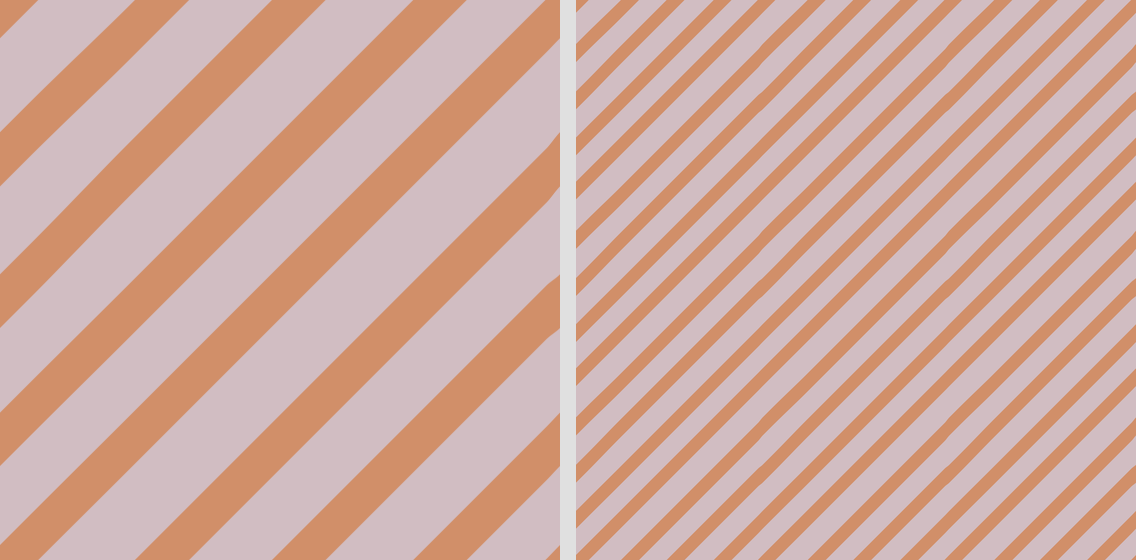
Left: one tile. Right: repeated 3 by 3.
Give the GLSL for this pattern, as a three.js fragment shader.

```glsl
// Four flat terracotta diagonal stripes on dusty pink, rising to the right.
// Each stripe is a wrapped distance to its own centre along the x - y diagonal,
// with slightly uneven spacing and a small hand-cut drift near the side edges.
varying vec2 vUv;

const vec3 PINK = vec3(0.82, 0.74, 0.76);
const vec3 TERRACOTTA = vec3(0.82, 0.56, 0.41);

// Stripe placement, as fractions of one wrap of the diagonal
const vec4 CENTRES = vec4(0.0215, 0.2893, 0.5335, 0.7857);
const vec4 HALF_WIDTHS = vec4(0.0475, 0.0484, 0.0479, 0.0477);
const vec4 DRIFTS = vec4(-0.0007, -0.0048, 0.0043, -0.0012);

// Shortest signed offset on a loop of length one
vec4 wrapOffset(vec4 v) {
  return fract(v + 0.5) - 0.5;
}

// Periodic bump: quick rise just before the seam, slow fall after it
float cutBump(float x) {
  float d = fract(x + 0.5) - 0.5;
  return smoothstep(-0.025, 0.0, d) * (1.0 - smoothstep(0.05, 0.24, d));
}

// Signed distance to the nearest stripe, measured along the x axis
float stripeDistance(float diagonal, vec4 centres, vec4 halfWidths) {
  vec4 d = abs(wrapOffset(vec4(diagonal) - centres)) - halfWidths;
  return min(min(d.x, d.y), min(d.z, d.w));
}

// Antialiased coverage of a shape from its signed distance
float coverage(float d, float softness) {
  return 1.0 - smoothstep(-softness, softness, d);
}

void main() {
  float diagonal = vUv.x - vUv.y;
  vec4 centres = CENTRES + DRIFTS * cutBump(vUv.x);
  float d = stripeDistance(diagonal, centres, HALF_WIDTHS);
  float softness = max(0.5 * fwidth(diagonal), 0.0001);
  gl_FragColor = vec4(mix(PINK, TERRACOTTA, coverage(d, softness)), 1.0);
}
```
